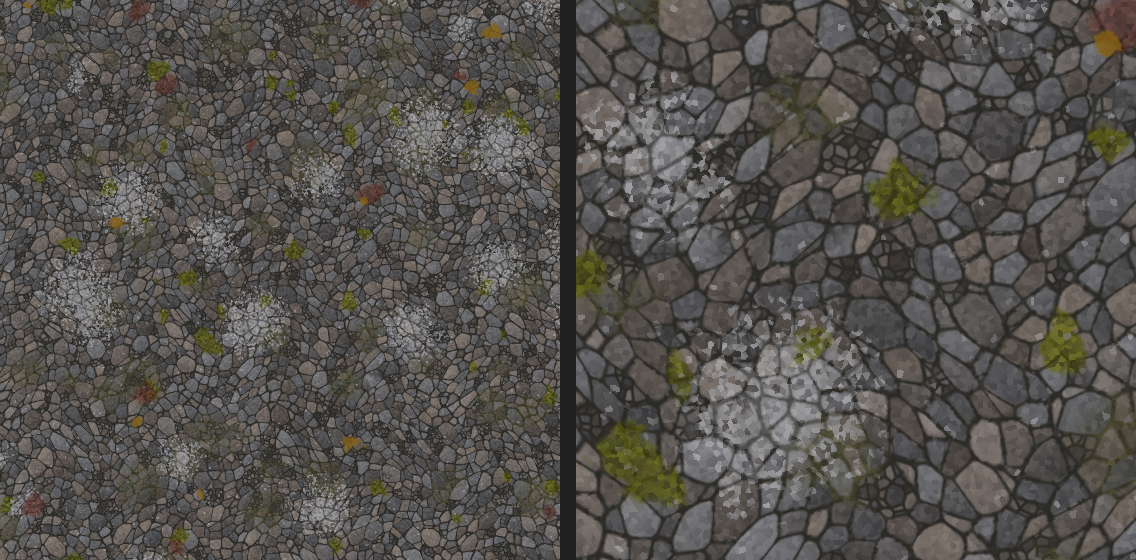
Left: the whole. Right: its middle third, enlarged.
Reproduce this texture procedurally as a WebGL 2 fragment shader.

```glsl
#version 300 es
precision highp float;

uniform vec2 u_resolution;
out vec4 outColor;

const float STONES = 59.0;         // stones across the canvas
const float GRAVEL = 138.0;        // chips across the canvas
const float GRAIN = 290.0;         // mineral grains across the canvas
const float JITTER = 0.9;
const float SIZE_SPREAD = 0.95;    // extra reach of the largest stones
const float CORNER = 20.0;         // higher gives sharper corners
const float STONE_TONE = 0.368;
const float TONE_SPREAD = 0.16;
const float GRAIN_CONTRAST = 0.085;
const vec3 WARM = vec3(1.08, 0.99, 0.93);
const vec3 COOL = vec3(0.98, 0.985, 1.02);
const vec3 SOIL = vec3(0.165, 0.160, 0.142);
const vec3 OLIVE = vec3(0.285, 0.275, 0.175);
const vec3 MOSS = vec3(0.36, 0.37, 0.07);
const vec3 LICHEN = vec3(0.63, 0.63, 0.645);
const vec3 ORANGE = vec3(0.52, 0.38, 0.08);
const vec3 RUST = vec3(0.34, 0.19, 0.16);

struct Stone {
    float edge;     // distance to the nearest joint, in cells
    vec2 offset;    // position relative to the stone's centre
    vec3 rnd;       // random values of the stone
};

vec3 hash3(vec2 p) {
    vec3 q = fract(vec3(p.xyx) * vec3(0.1031, 0.1030, 0.0973));
    q += dot(q, q.yxz + 33.33);
    return fract((q.xxy + q.yzz) * q.zyx);
}

// Layered, turned and folded sines, roughly -1 to 1
float waves(vec2 p) {
    const mat2 TURN = mat2(0.8, 0.6, -0.6, 0.8);
    float sum = 0.0, amp = 0.55;
    for (int i = 0; i < 5; i++) {
        p = TURN * p + 0.7 * sin(p.yx * 1.3 + float(i));
        sum += amp * sin(p.x) * cos(p.y);
        p *= 1.9;
        amp *= 0.6;
    }
    return sum;
}

vec2 site(vec2 cell, vec3 h) {
    return cell + 0.5 + JITTER * (h.xy - 0.5);
}

float weight(vec3 h) {
    return SIZE_SPREAD * pow(h.z, 8.0);
}

// Weighted cellular pattern: straight-sided stones of mixed size
Stone paving(vec2 p) {
    vec2 base = floor(p), nearCell = base, nearSite = p;
    float nearest = 1e5;
    for (int y = -2; y <= 2; y++)
    for (int x = -2; x <= 2; x++) {
        vec2 cell = base + vec2(x, y);
        vec3 h = hash3(cell);
        vec2 s = site(cell, h);
        float power = dot(p - s, p - s) - weight(h);
        if (power < nearest) {
            nearest = power;
            nearCell = cell;
            nearSite = s;
        }
    }
    float joints = 1e-8;
    for (int y = -2; y <= 2; y++)
    for (int x = -2; x <= 2; x++) {
        vec2 cell = base + vec2(x, y);
        if (distance(cell, nearCell) < 0.5) continue;
        vec3 h = hash3(cell);
        vec2 s = site(cell, h);
        float power = dot(p - s, p - s) - weight(h);
        float gap = (power - nearest) / (2.0 * max(distance(s, nearSite), 0.1));
        joints += exp(-CORNER * gap);
    }
    return Stone(-log(joints) / CORNER, p - nearSite, hash3(nearCell + 71.0));
}

// Random values of the closest grain
vec3 grains(vec2 p) {
    vec2 base = floor(p);
    vec3 value = vec3(0.5);
    float nearest = 1e5;
    for (int y = -1; y <= 1; y++)
    for (int x = -1; x <= 1; x++) {
        vec2 cell = base + vec2(x, y);
        vec3 h = hash3(cell + 13.0);
        float d = distance(p, cell + h.xy);
        if (d < nearest) {
            nearest = d;
            value = hash3(cell + 405.0);
        }
    }
    return value;
}

// Scattered round patches: 1 at a centre, 0 outside
float blotches(vec2 p, float seed, float chance) {
    float best = 0.0;
    for (int y = -1; y <= 1; y++)
    for (int x = -1; x <= 1; x++) {
        vec2 cell = floor(p) + vec2(x, y);
        vec3 h = hash3(cell + seed);
        if (h.z > chance) continue;
        float radius = mix(0.2, 0.62, h.z / chance);
        best = max(best, 1.0 - distance(p, cell + h.xy) / radius);
    }
    return best;
}

void main() {
    vec2 uv = gl_FragCoord.xy / u_resolution;
    float broad = waves(uv * 13.0);
    float fine = waves(uv * 170.0 + 5.0);
    vec3 grain = grains(uv * GRAIN);
    vec2 ragged = uv + 0.014 * vec2(waves(uv * 38.0), waves(uv * 38.0 + 40.0));

    // Soil and gravel bed
    Stone chip = paving(uv * GRAVEL + 300.0);
    float chipTone = mix(0.20, 0.41, chip.rnd.x) + 0.06 * (grain.x - 0.5);
    vec3 color = mix(SOIL, chipTone * mix(WARM, COOL, chip.rnd.y), smoothstep(0.0, 0.22, chip.edge));

    // Stones, with local stretching for varied proportions
    vec2 bent = uv + 0.013 * sin(uv.yx * vec2(27.0, 31.0) + vec2(0.7, 2.1));
    Stone stone = paving(bent * STONES);
    float inset = mix(0.035, 0.12, stone.rnd.z * stone.rnd.z) + 0.025 * fine;
    float cover = smoothstep(inset - 0.06, inset + 0.07, stone.edge);
    float exposed = smoothstep(0.08, 0.13, stone.rnd.z + 0.10 * broad);
    float tone = STONE_TONE + TONE_SPREAD * (stone.rnd.x - 0.5) + 0.03 * broad;
    tone += GRAIN_CONTRAST * (grain.x - 0.5) + 0.02 * fine;
    tone += 0.045 * dot(stone.offset, vec2(-0.5, 0.8));
    vec3 rock = tone * mix(WARM, COOL, smoothstep(0.1, 0.8, stone.rnd.y));
    color = mix(color, SOIL, 0.8 * (1.0 - smoothstep(0.0, 0.1, stone.edge)));
    color = mix(color, rock, cover * exposed);

    // Moss: dull film, then small vivid cushions
    float film = smoothstep(0.05, 0.6, blotches(ragged * 10.0, 21.0, 0.5) + 0.12 * fine);
    color = mix(color, OLIVE * (0.7 + 0.6 * grain.y), film * mix(0.75, 0.28, cover));
    float cushion = smoothstep(0.15, 0.5, blotches(ragged * 23.0, 57.0, 0.09) + 0.15 * fine);
    color = mix(color, MOSS * (0.6 + 0.6 * grain.y), 0.75 * cushion);

    // Pale lichen crust and loose flecks
    float crust = blotches(ragged * 6.5, 90.0, 0.5);
    float crumbs = smoothstep(0.48, 0.68, crust * 0.75 + 0.55 * grain.z + 0.14 * fine - 0.06);
    crumbs *= smoothstep(0.0, 0.15, crust);
    crumbs = max(0.85 * crumbs, 0.55 * step(0.982, grain.z));
    color = mix(color, LICHEN * (0.82 + 0.3 * grain.x), crumbs * mix(0.4, 0.85, cover));

    // Rare coloured growths
    float orange = smoothstep(0.1, 0.4, blotches(ragged * 27.0, 133.0, 0.012) + 0.2 * fine - 0.1);
    float rust = smoothstep(0.1, 0.5, blotches(ragged * 19.0, 171.0, 0.015));
    color = mix(color, RUST * (0.7 + 0.6 * grain.y), 0.7 * rust);
    color = mix(color, ORANGE, 0.8 * orange);

    outColor = vec4(color, 1.0);
}
```
